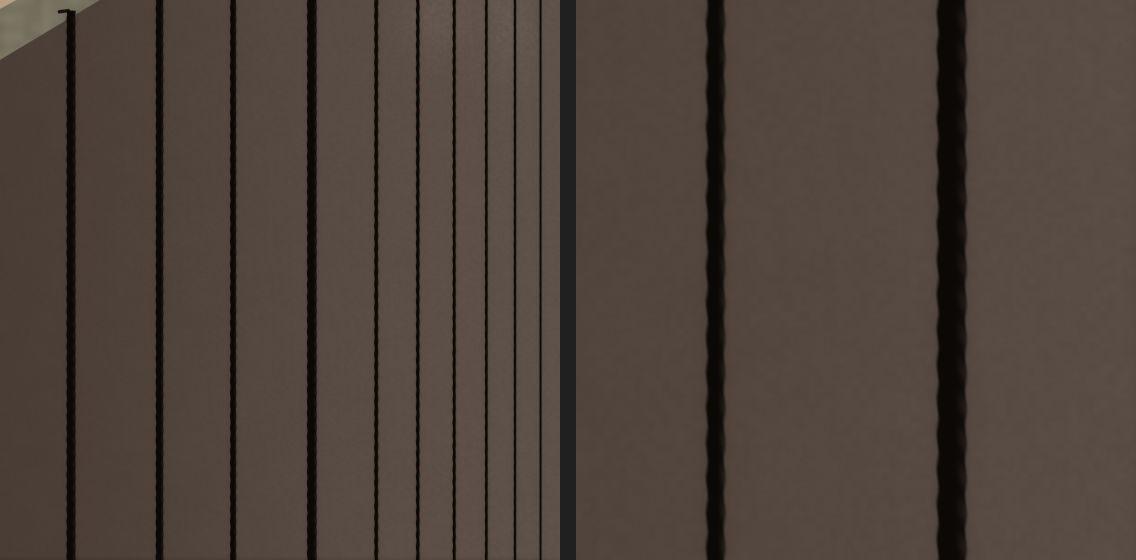
Left: the whole. Right: its middle third, enlarged.
Give the GLSL for this texture, as a Shadertoy shader.

```glsl
// Dark brown leather-grained panels split by black vertical grooves, narrowing to the right.

const int WIDE_COUNT = 4;
const int GROOVE_COUNT = 10;

const vec3 PANEL_LEFT  = vec3(0.285, 0.235, 0.208);
const vec3 PANEL_RIGHT = vec3(0.368, 0.318, 0.288);
const vec3 GROOVE_DARK = vec3(0.045, 0.032, 0.025);
const vec3 GROOVE_LIP  = vec3(0.150, 0.120, 0.100);
const vec3 RIM_COLOR   = vec3(0.470, 0.445, 0.375);
const vec3 CORNER_TAN  = vec3(0.720, 0.620, 0.510);

float hash(vec2 p) {
    return fract(sin(dot(p, vec2(127.1, 311.7))) * 43758.5453);
}

float valueNoise(vec2 p) {
    vec2 cell = floor(p);
    vec2 f = fract(p);
    f = f * f * (3.0 - 2.0 * f);
    float low = mix(hash(cell), hash(cell + vec2(1.0, 0.0)), f.x);
    float high = mix(hash(cell + vec2(0.0, 1.0)), hash(cell + 1.0), f.x);
    return mix(low, high, f.y);
}

float segmentDistance(vec2 p, vec2 a, vec2 b) {
    vec2 ab = b - a;
    return length(p - a - ab * clamp(dot(p - a, ab) / dot(ab, ab), 0.0, 1.0));
}

float glow(vec2 p, vec2 center, vec2 radius) {
    vec2 d = (p - center) / radius;
    return exp(-dot(d, d));
}

// Groove center (x) and width (y): uneven wide group, then a receding narrow group
vec2 grooveShape(int index) {
    float i = float(index);
    if (index < WIDE_COUNT) {
        float uneven = -0.01325 * i * (i - 1.0) + 0.00592 * i * (i - 1.0) * (i - 2.0);
        return vec2(0.127 + 0.158 * i + uneven, 0.0156 - 0.0026 * i + 0.009 * step(2.5, i));
    }
    float k = i - float(WIDE_COUNT);
    return vec2(0.672 + 0.0795 * k / (1.0 + 0.071 * k), 0.0066 - 0.0006 * k);
}

// Panel tone with a soft sheen and fine leather grain
vec3 panelColor(vec2 uv) {
    vec3 color = mix(PANEL_LEFT, PANEL_RIGHT, smoothstep(-0.15, 1.0, uv.x));
    float sheen = glow(uv, vec2(0.78, 0.97), vec2(0.06, 0.07))
                + glow(uv, vec2(0.91, 0.96), vec2(0.05, 0.10));
    float grain = valueNoise(uv * 230.0) + 0.5 * valueNoise(uv * 420.0) - 0.75;
    float mottling = valueNoise(uv * 28.0) - 0.5;
    float grainStrength = mix(0.007, 0.014, uv.x) + 0.014 * sheen;
    color += grain * grainStrength + mottling * 0.005 + sheen * 0.03;
    return color * mix(0.92, 1.0, smoothstep(0.0, 0.008, uv.y));
}

// Pale slanted rim with a tan corner beyond it
vec3 addRim(vec3 color, vec2 uv, float soft) {
    float rim = smoothstep(-soft, soft, uv.y - 0.893 - 0.6 * uv.x);
    float corner = smoothstep(-soft, soft, uv.y - 0.984 - 0.55 * uv.x);
    vec3 rimTone = RIM_COLOR * (0.94 + 0.12 * valueNoise(uv * 60.0));
    color = mix(color, rimTone, rim);
    return mix(color, CORNER_TAN, corner);
}

// Groove with a rippled right edge and a lighter, ribbed lip
vec3 addGroove(vec3 color, vec2 uv, vec2 shape, float top, float soft) {
    float halfWidth = 0.5 * shape.y;
    float offset = uv.x - shape.x;
    float ripple = sin(6.2832 * (uv.y * 48.0 + offset * 45.0) + shape.x * 40.0);
    float wobble = 0.0005 * ripple * smoothstep(0.003, 0.006, shape.y);
    float edge = abs(offset - wobble) - halfWidth;
    float below = 1.0 - smoothstep(top - soft, top + soft, uv.y);
    float shade = 0.10 * exp(-max(edge, 0.0) / 0.003);
    color *= 1.0 - shade * below;
    float lip = smoothstep(0.1, 1.0, offset / halfWidth) * (0.5 + 0.3 * ripple);
    vec3 inside = mix(GROOVE_DARK, GROOVE_LIP, lip);
    return mix(color, inside, below * (1.0 - smoothstep(-soft, soft, edge)));
}

void mainImage(out vec4 fragColor, in vec2 fragCoord) {
    vec2 uv = fragCoord / iResolution.xy;
    float soft = max(0.0013, 0.75 / iResolution.y);

    vec3 color = addRim(panelColor(uv), uv, soft);

    // Only the first groove stops short, where it cuts into the rim
    for (int i = 0; i < GROOVE_COUNT; i++) {
        float top = i == 0 ? 0.981 : 1.1;
        color = addGroove(color, uv, grooveShape(i), top, soft);
    }

    // Small hooked notch at the head of the first groove
    float notch = segmentDistance(uv, vec2(0.106, 0.979), vec2(0.122, 0.981)) - 0.003;
    color = mix(color, GROOVE_DARK, 0.9 * (1.0 - smoothstep(-soft, soft, notch)));

    fragColor = vec4(color, 1.0);
}
```
